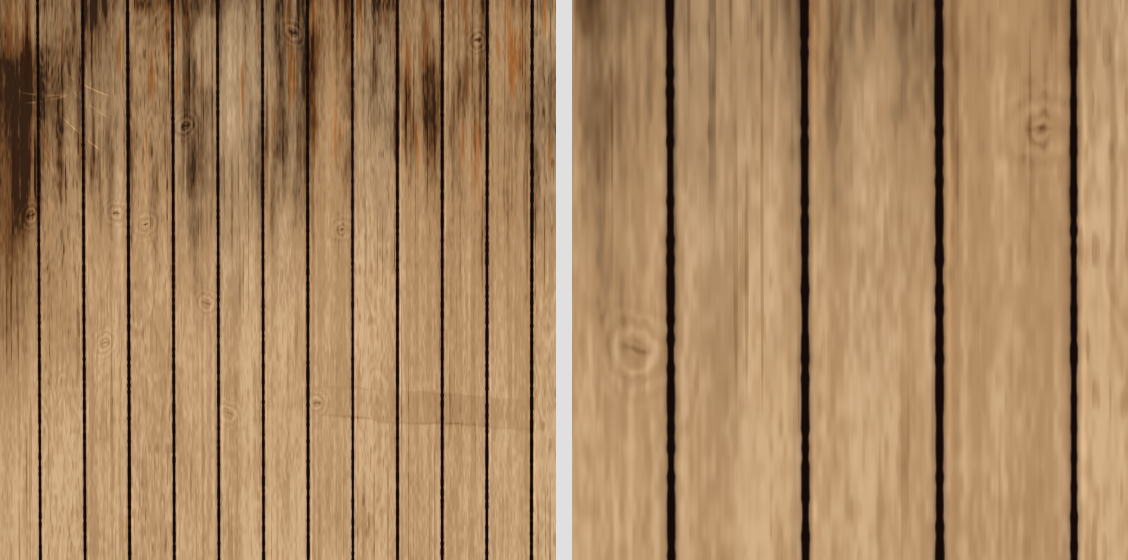
Left: the whole. Right: its middle third, enlarged.
Give the GLSL for this texture, as a WebGL 1 fragment shader.

```glsl
precision highp float;
// Weathered vertical timber boards with dark gaps, fine grain and stains near the top.
uniform vec2 u_resolution;

float hash(vec2 p) {
  p = fract(p * vec2(0.1031, 0.1137));
  p += dot(p, p.yx + 33.33);
  return fract((p.x + p.y) * p.x * 17.0);
}

float noise(vec2 p) {
  vec2 i = floor(p), f = fract(p);
  f = f * f * (3.0 - 2.0 * f);
  return mix(mix(hash(i), hash(i + vec2(1.0, 0.0)), f.x),
             mix(hash(i + vec2(0.0, 1.0)), hash(i + 1.0), f.x), f.y);
}

float fbm(vec2 p) {
  float sum = 0.0, amp = 0.533;
  for (int i = 0; i < 4; i++) {
    sum += amp * noise(p);
    p = p * 2.03 + 17.3;
    amp *= 0.5;
  }
  return sum;
}

// Dark to pale timber
vec3 woodColor(float t) {
  vec3 c = mix(vec3(0.20, 0.12, 0.07), vec3(0.45, 0.30, 0.17), smoothstep(0.0, 0.3, t));
  c = mix(c, vec3(0.57, 0.43, 0.29), smoothstep(0.25, 0.5, t));
  c = mix(c, vec3(0.69, 0.54, 0.38), smoothstep(0.45, 0.72, t));
  return mix(c, vec3(0.83, 0.69, 0.53), smoothstep(0.68, 1.08, t));
}

void main() {
  vec2 uv = gl_FragCoord.xy / u_resolution;
  float pixel = 12.41 / u_resolution.x;

  // Thirteen boards, the outer two cut off; the left ones lean slightly
  float across = uv.x * 12.41 + 0.13 + 0.07 * (uv.y - 0.5) * (1.0 - uv.x * 1.3);
  float board = floor(across), x = fract(across);
  float seed = hash(vec2(board + 3.0, 7.0)), kind = hash(vec2(board + 11.0, 23.0));
  vec2 p = vec2(x + board * 7.31, uv.y + seed * 40.0);

  // Fibres, growth rings, pores and thin dark streaks
  float tone = 0.90 + 0.13 * (seed - 0.5);
  tone += 0.26 * (fbm(p * vec2(1.6, 4.0)) - 0.5);
  tone += 0.20 * (fbm(p * vec2(14.0, 12.0)) - 0.5);
  tone += 0.16 * (noise(p * vec2(30.0, 80.0)) - 0.5);
  tone += (0.08 + 0.16 * kind) * (noise(p * vec2(17.0, 1.8)) - 0.5);
  float bend = fbm(p * vec2(1.6, 5.0));
  tone += 0.05 * (1.0 - kind) * sin(60.0 * bend + 20.0 * x);
  tone -= 0.18 * smoothstep(0.72, 0.92, noise(p * vec2(24.0, 34.0) + 5.0)) * (1.1 - kind);
  float streaks = smoothstep(0.70, 0.90, noise(p * vec2(26.0, 4.0) + 13.0));
  tone -= 0.22 * streaks * smoothstep(0.35, 0.65, noise(p * vec2(2.5, 7.0) + 3.0));

  // Weather stains run down from the top and deepen at the left
  float runs = fbm(p * vec2(4.0, 2.4) + 31.0);
  float patches = fbm(p * vec2(1.2, 5.0) + 57.0);
  float clouds = fbm(uv * vec2(5.0, 6.0) + 9.0);
  float weather = smoothstep(0.48, 0.84, uv.y + 0.30 * (runs - 0.5) + 0.16 * (seed - 0.5));
  tone -= weather * (0.17 + 0.55 * smoothstep(0.35, 0.72, runs) * smoothstep(0.3, 0.62, patches));
  tone += weather * 0.55 * (clouds - 0.5);
  tone -= 0.08 * smoothstep(0.15, 0.65, uv.y);
  float leftShade = (1.0 - smoothstep(0.0, 0.28, uv.x)) * smoothstep(0.2, 0.68, uv.y);
  tone -= leftShade * (0.10 + 0.36 * patches) * (1.0 - 0.6 * smoothstep(0.87, 1.0, uv.y));
  tone -= 0.16 * (1.0 - smoothstep(0.0, 0.09, uv.x)) * smoothstep(0.0, 0.45, uv.y);
  tone -= 0.25 * smoothstep(0.96, 1.0, uv.y) * runs;

  // Faint water mark across the lower right boards
  float mark = uv.y - 0.312 + 0.07 * (uv.x - 0.56) + 0.014 * (fbm(uv * 20.0) - 0.5);
  float markArea = smoothstep(0.52, 0.66, uv.x) * (1.0 - smoothstep(0.90, 0.99, uv.x));
  float band = smoothstep(-0.058, -0.050, mark) * (1.0 - smoothstep(-0.008, 0.006, mark));
  float rim = exp(-pow((mark + 0.053) / 0.0025, 2.0)) + 0.6 * exp(-pow(mark / 0.003, 2.0));
  tone -= markArea * (0.10 * band * clouds * 1.6 + 0.20 * rim * noise(uv * vec2(22.0, 9.0)));

  // Sparse nicks, some ringed by swirling grain
  vec2 cell = vec2(board, floor(uv.y * 6.0));
  vec2 spot = vec2(0.15 + 0.7 * hash(cell + 41.0), 0.25 + 0.5 * hash(cell + 73.0));
  vec2 d = (vec2(x, fract(uv.y * 6.0)) - spot) * vec2(1.0, 2.07);
  d.y += 0.8 * d.x * (hash(cell + 19.0) - 0.5) + 0.05 * (noise(p * vec2(20.0, 150.0)) - 0.5);
  float present = step(0.80, hash(cell + 97.0));
  vec2 nick = d * vec2(14.0, 34.0);
  tone -= present * 0.40 * exp(-dot(nick, nick));
  tone -= present * 0.12 * exp(-dot(d, d) * 14.0) * sin(length(d) * 45.0 + 14.0 * bend);

  // Grey weathering and thin rusty runs in the stained part
  vec3 color = woodColor(clamp(tone, 0.05, 1.1));
  float grey = dot(color, vec3(0.35, 0.5, 0.15));
  color = mix(color, grey * vec3(1.12, 0.98, 0.79), 0.45 * weather * seed);
  float rust = smoothstep(0.60, 0.8, fbm(p * vec2(9.0, 6.0) + 83.0)) * smoothstep(0.55, 0.8, uv.y);
  color = mix(color, color * vec3(0.95, 0.70, 0.42), 0.75 * rust);

  // Pale scratches on the upper left boards
  for (int i = 0; i < 5; i++) {
    float k = float(i);
    vec2 s = uv - vec2(0.06 + 0.10 * hash(vec2(k, 5.0)), 0.70 + 0.16 * hash(vec2(k, 9.0)));
    float slope = 1.4 * hash(vec2(k, 14.0)) - 0.9;
    float line = exp(-pow((s.y - slope * s.x - 2.0 * s.x * s.x) / 0.0018, 2.0));
    color += vec3(0.20, 0.15, 0.10) * line * (1.0 - smoothstep(0.02, 0.05, abs(s.x))) * noise(uv * 70.0);
  }

  // Board edges: lit left side, narrow shade, continuous dark gap
  float nearest = floor(across + 0.5);
  float side = across - nearest;
  float ragged = 0.010 * (noise(vec2(nearest * 13.0, uv.y * 170.0)) - 0.5);
  float halfGap = mix(0.022, 0.031, hash(vec2(nearest, 61.0))) + ragged;
  color *= 1.0 + 0.16 * exp(-pow((side - 0.07) / 0.022, 2.0)) * noise(vec2(nearest * 5.0, uv.y * 9.0));
  color *= 1.0 - 0.38 * exp(-max(abs(side) - halfGap, 0.0) * 60.0);
  float soft = max(pixel * 0.7, 0.010);
  float gap = 1.0 - smoothstep(halfGap - soft, halfGap + soft, abs(side));
  color = mix(color, vec3(0.085, 0.04, 0.03), gap);

  gl_FragColor = vec4(clamp(color, 0.0, 1.0), 1.0);
}
```
